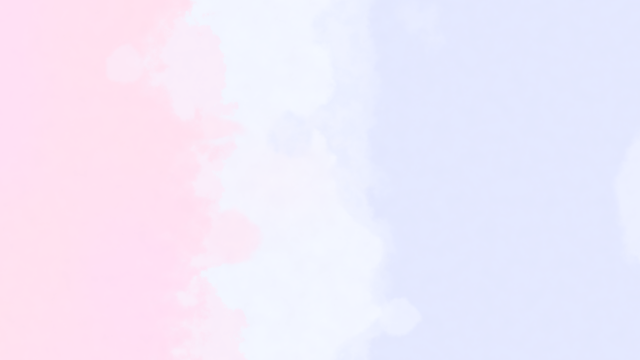
Write a Shadertoy shader that draws this background.

```glsl
// A pastel watercolour: a pink wash on the left, pale paper in the middle and
// periwinkle on the right. Each wash is a curved border joined to round lobes,
// frayed by gradient noise and laid over the paper in translucent coats.

vec2 hashGradient(vec2 cell) {
    vec2 h = vec2(dot(cell, vec2(127.1, 311.7)), dot(cell, vec2(269.5, 183.3)));
    return 2.0 * fract(sin(h) * 43758.5) - 1.0;
}

float gradientNoise(vec2 p) {
    vec2 i = floor(p), f = fract(p);
    vec2 u = f * f * f * (f * (f * 6.0 - 15.0) + 10.0);
    vec2 e = vec2(0.0, 1.0);
    float low = mix(dot(hashGradient(i), f),
                    dot(hashGradient(i + e.yx), f - e.yx), u.x);
    float high = mix(dot(hashGradient(i + e.xy), f - e.xy),
                     dot(hashGradient(i + e.yy), f - e.yy), u.x);
    return mix(low, high, u.y);
}

float fbm(vec2 p) {
    float sum = 0.0, amplitude = 0.5;
    for (int i = 0; i < 5; i++) {
        sum += amplitude * gradientNoise(p);
        p = mat2(1.6, 1.2, -1.2, 1.6) * p + 7.3;
        amplitude *= 0.55;
    }
    return sum;
}

float bump(float y, float center, float width) {
    float t = (y - center) / width;
    return exp(-t * t);
}

float lobe(vec2 p, vec2 center, float radius) {
    return length(p - center) - radius;
}

// Coverage of a shape from its signed distance
float coat(float d, float softness) {
    return 1.0 - smoothstep(-softness, softness, d);
}

void mainImage(out vec4 fragColor, in vec2 fragCoord) {
    // Height is one unit; x is scaled so the layout always fills the width
    vec2 p = fragCoord / iResolution.xy * vec2(1.778, 1.0);
    float grain = fbm(p * 24.0);
    float cloud = fbm(p * 5.0 + 3.7);
    float fray = fbm(p * 13.0 + 11.0);
    vec2 q = p + 0.05 * vec2(fray, fbm(p * 13.0 + 31.0));
    float y = q.y;

    // Paper, rosier in the middle
    vec3 paper = vec3(0.95, 0.963, 1.0);
    vec3 paleRose = vec3(0.982, 0.928, 0.978);
    vec3 color = mix(paper, vec3(0.966, 0.948, 0.99),
                     0.8 * bump(y, 0.5, 0.13) * bump(q.x, 0.76, 0.17));

    // Periwinkle: a thin broken coat, then the full coat
    vec3 periwinkle = vec3(0.893, 0.911, 0.998);
    float washEdge = 0.92 - 0.06 * bump(y, 0.66, 0.07) + 0.14 * bump(y, 0.29, 0.13)
                   + 0.1 * bump(y, 0.12, 0.07);
    float wash = washEdge - q.x + 0.12 * fray + 0.1 * cloud;
    wash = min(wash, lobe(q, vec2(0.81, 0.622), 0.062));
    wash = min(wash, lobe(q, vec2(0.925, 0.92), 0.058));
    float patches = smoothstep(-0.12, 0.16, fray + 0.5 * cloud);
    color = mix(color, periwinkle, (0.22 + 0.36 * patches) * coat(wash, 0.013));
    float fullEdge = 1.035 + 0.05 * bump(y, 0.3, 0.13) + 0.05 * bump(y, 0.12, 0.06);
    float full = fullEdge - q.x + 0.1 * cloud + 0.16 * fray;
    color = mix(color, periwinkle, 0.6 * coat(full, 0.02) + 0.4 * coat(full - 0.02, 0.06));

    // Pale lifts in the periwinkle
    color = mix(color, paper, 0.55 * coat(lobe(q, vec2(1.108, 0.12), 0.052), 0.009));
    color = mix(color, paper, 0.3 * coat(lobe(q, vec2(1.16, 0.94), 0.04) + 0.2 * fray, 0.04));
    float rightLift = length((q - vec2(1.79, 0.45)) * vec2(2.4, 1.0)) - 0.18;
    color = mix(color, paper, 0.55 * coat(rightLift + 0.2 * fray, 0.035));

    // Pink: a light outer coat with tongues, then the stronger inner coat
    float outerEdge = 0.62 - 0.1 * bump(y, 0.98, 0.08) - 0.06 * bump(y, 0.23, 0.03)
                    + 0.06 * bump(y, 0.02, 0.1);
    float outer = q.x - outerEdge + 0.13 * fray;
    outer = min(outer, lobe(q, vec2(0.647, 0.34), 0.073));
    outer = min(outer, length((q - vec2(0.58, 0.64)) * vec2(0.38, 1.0)) - 0.036);
    outer = min(outer, lobe(q, vec2(0.55, 0.77), 0.06));
    color = mix(color, paleRose, 0.9 * coat(outer, 0.012));

    // Rose drifts gently between violet pink and warm pink
    float violet = bump(p.x, 0.0, 0.14) * smoothstep(0.3, 0.7, p.y)
                 + bump(p.x, 0.4, 0.2) * bump(p.y, 0.2, 0.25);
    vec3 rose = mix(vec3(1.0, 0.886, 0.937), vec3(1.0, 0.878, 0.957),
                    clamp(violet + 0.2 + 0.6 * cloud, 0.0, 1.0));
    float innerEdge = 0.57 - 0.15 * bump(y, 0.83, 0.12) - 0.05 * bump(y, 0.07, 0.13);
    float inner = q.x - innerEdge + 0.12 * cloud + 0.2 * fray;
    color = mix(color, rose, 0.45 * coat(inner, 0.025) + 0.55 * coat(inner + 0.03, 0.08));
    color = mix(color, rose, 0.3 * coat(lobe(q, vec2(0.64, 0.34), 0.06), 0.02));
    float tongue = length((q - vec2(0.57, 0.64)) * vec2(0.38, 1.0)) - 0.032;
    color = mix(color, rose, 0.4 * coat(tongue, 0.012));

    // Pale lift in the pink and a thin streak below its tongue
    color = mix(color, paleRose, 0.65 * coat(lobe(q, vec2(0.345, 0.818), 0.052), 0.01));
    float streak = length((q - vec2(0.62, 0.605)) * vec2(0.16, 1.0)) - 0.009;
    color = mix(color, paper, 0.5 * coat(streak, 0.008));

    // Blotches along the central band, then paper grain everywhere
    float band = bump(p.x, 0.8, 0.32);
    color += band * 0.03 * fray * vec3(0.5, 0.8, 0.2);
    color += 0.013 * grain * vec3(0.7, 1.0, 0.6);
    fragColor = vec4(clamp(color, 0.0, 1.0), 1.0);
}
```
